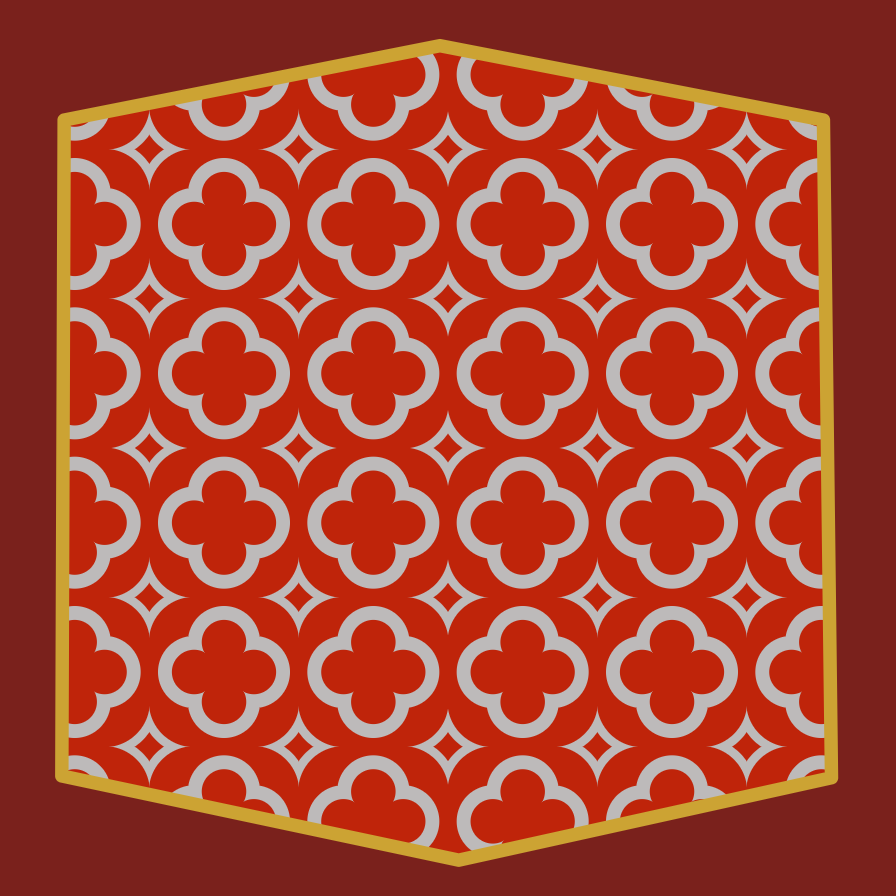
This pattern is drawn by a WebGL 2 fragment shader. Its source:

```glsl
#version 300 es
precision highp float;

uniform vec2 u_resolution;
out vec4 fragColor;

#define REPEATS 6.0
#define LOBE_OFFSET 0.2
#define LOBE_INNER 0.149
#define LOBE_OUTER 0.242
#define STAR_REACH 0.3
#define STAR_LINE 0.062
#define FRAME_HALF_WIDTH 0.0075
#define RED vec3(0.75, 0.14, 0.04)
#define MAROON vec3(0.48, 0.13, 0.11)
#define SILVER vec3(0.74, 0.73, 0.73)
#define GOLD vec3(0.80, 0.64, 0.20)

const int CORNERS = 6;
const vec2 FRAME[CORNERS] = vec2[CORNERS](
    vec2(0.491, 0.949), vec2(0.919, 0.866), vec2(0.928, 0.132),
    vec2(0.512, 0.040), vec2(0.069, 0.134), vec2(0.0716, 0.866));

// Antialiased coverage of the region where dist is negative
float coverage(float dist, float pixel) {
    return clamp(0.5 - dist / pixel, 0.0, 1.0);
}

// Signed distance to the six-sided frame, negative inside
float frameDistance(vec2 p) {
    float nearest = 1e3;
    float inside = -1e3;
    for (int i = 0; i < CORNERS; i++) {
        vec2 a = FRAME[i];
        vec2 edge = FRAME[(i + 1) % CORNERS] - a;
        vec2 offset = p - a;
        float along = clamp(dot(offset, edge) / dot(edge, edge), 0.0, 1.0);
        nearest = min(nearest, length(offset - edge * along));
        inside = max(inside, dot(offset, normalize(vec2(-edge.y, edge.x))));
    }
    return inside < 0.0 ? -nearest : nearest;
}

// Four overlapping circles with the gap between their centres filled
float quatrefoil(vec2 q, float radius) {
    float lobes = min(length(q - vec2(LOBE_OFFSET, 0.0)),
                      length(q - vec2(0.0, LOBE_OFFSET))) - radius;
    float core = (q.x + q.y - LOBE_OFFSET) * 0.7071;
    return min(lobes, core);
}

// Silver lines of one tile: quatrefoil ring and hollow corner stars
float tileLines(vec2 cell, float pixel) {
    vec2 q = abs(fract(cell) - 0.5);
    float ring = coverage(quatrefoil(q, LOBE_OUTER), pixel)
               - coverage(quatrefoil(q, LOBE_INNER), pixel);

    // Concave sides are arcs around a point set in from the tile corner
    float arc = length(max(q - 0.5 + STAR_REACH, 0.0));
    // Half a pixel of inset keeps tile borders between star tips clean
    float star = coverage(STAR_REACH - arc + 0.5 * pixel, pixel)
               - coverage(STAR_REACH + STAR_LINE - arc, pixel);
    return max(ring, star);
}

void main() {
    float side = min(u_resolution.x, u_resolution.y);
    vec2 p = (gl_FragCoord.xy - 0.5 * u_resolution) / side + 0.5;
    float pixel = 1.0 / side;

    // Tiled panel
    vec3 panel = mix(RED, SILVER, tileLines(p * REPEATS, pixel * REPEATS));

    // Panel over the ground, then the gold border with rounded joins
    float border = frameDistance(p);
    vec3 color = mix(MAROON, panel, coverage(border, pixel));
    color = mix(color, GOLD, coverage(abs(border) - FRAME_HALF_WIDTH, pixel));
    fragColor = vec4(color, 1.0);
}
```
